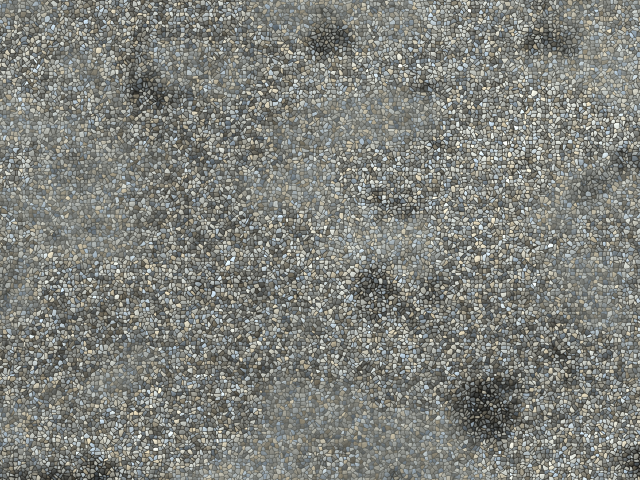
Reproduce this texture procedurally as a Shadertoy shader.

```glsl
float hash(vec2 p) {
    return fract(sin(dot(p, vec2(127.1, 311.7))) * 43758.5453);
}

vec2 hash2(vec2 p) {
    return vec2(hash(p), hash(p + 57.3));
}

float noise(vec2 p) {
    vec2 i = floor(p), f = fract(p);
    f = f * f * (3.0 - 2.0 * f);
    return mix(mix(hash(i), hash(i + vec2(1, 0)), f.x),
               mix(hash(i + vec2(0, 1)), hash(i + vec2(1, 1)), f.x), f.y);
}

float fbm(vec2 p) {
    float sum = 0.0, amplitude = 0.533;
    for (int i = 0; i < 4; i++) {
        sum += amplitude * noise(p);
        p = mat2(1.6, 1.2, -1.2, 1.6) * p + 7.1;
        amplitude *= 0.5;
    }
    return sum;
}

vec3 gravel(vec2 uv) {
    // Broad soft tone, dark hollows and dusty areas
    float broad = fbm(uv * vec2(2.5, 4.0) + 3.0) - 0.5;
    float hollow = smoothstep(0.57, 0.78, fbm(uv * vec2(6.0, 7.5) + 21.0));
    float dust = smoothstep(0.42, 0.72, fbm(uv * vec2(5.0, 8.0) + 40.0));

    // Nearest two stones on a jittered, slightly warped grid
    vec2 p = uv * 124.0 + 0.7 * vec2(noise(uv * 90.0), noise(uv * 90.0 + 31.0));
    vec2 cell = floor(p), stone = cell, offset = vec2(0);
    float nearest = 9.0, second = 9.0;
    for (int y = -1; y <= 1; y++) {
        for (int x = -1; x <= 1; x++) {
            vec2 id = cell + vec2(x, y);
            vec2 d = p - id - 0.1 - 0.8 * hash2(id);
            float dist = length(d) + 0.2 * (hash(id + 9.7) - 0.5);
            if (dist < nearest) {
                second = nearest;
                nearest = dist;
                stone = id;
                offset = d;
            } else {
                second = min(second, dist);
            }
        }
    }

    // Stone brightness, with a few pale chips and light from above
    float tone = 0.62 + 0.44 * (hash(stone + 3.3) - 0.5);
    tone += 0.16 * smoothstep(0.86, 1.0, hash(stone + 17.9));
    tone += 0.12 * dot(offset, vec2(-0.4, 0.9));
    tone = mix(tone, 0.57, 0.4 * dust);
    tone += 0.22 * broad - 0.15 * hollow;

    // Warm and cool minerals
    float warmth = hash(stone + 71.2) * 2.0 - 1.0;
    warmth *= abs(warmth);
    vec3 color = tone * (vec3(0.985, 1.0, 0.968) + warmth * vec3(0.07, 0.0, -0.1));

    // Shadowed gaps, deeper in the hollows and filled in by dust
    vec3 gap = mix(vec3(0.25, 0.245, 0.225), vec3(0.38, 0.385, 0.365), dust);
    gap *= 1.0 - 0.45 * hollow;
    float body = smoothstep(0.0, 0.27 + 0.15 * hollow, second - nearest);
    color = mix(gap, color, body);
    return color + 0.07 * (noise(uv * 340.0) - 0.5);
}

void mainImage(out vec4 fragColor, in vec2 fragCoord) {
    // Four samples per pixel smooth the stone edges
    vec3 color = vec3(0);
    for (int i = 0; i < 4; i++) {
        vec2 shift = vec2(i % 2, i / 2) * 0.5 - 0.25;
        color += 0.25 * gravel((fragCoord + shift) / iResolution.y);
    }
    // Restore the crispness lost by averaging
    color = 0.52 + 1.12 * (color - 0.52);
    fragColor = vec4(clamp(color, 0.0, 1.0), 1.0);
}
```
